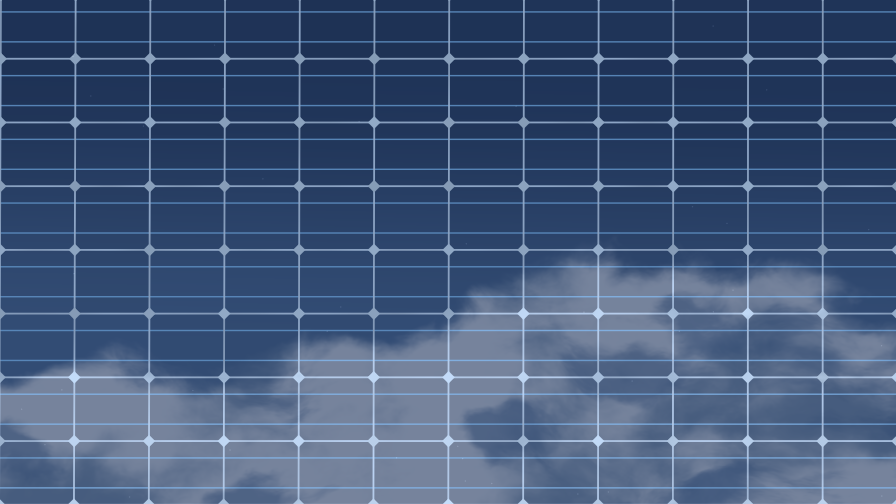
Reproduce this texture procedurally as a Shadertoy shader.

```glsl
const vec2 CELLS = vec2(11.98, 7.91);    // repeats across and down
const vec2 GRID_SHIFT = vec2(0.0, 0.012);

const vec3 SKY_HIGH = vec3(0.12, 0.20, 0.34);
const vec3 SKY_LOW = vec3(0.195, 0.295, 0.45);
const vec3 CLOUD_SHADE = vec3(0.28, 0.365, 0.495);
const vec3 CLOUD_LIGHT = vec3(0.475, 0.525, 0.62);
const vec3 GAP_COLOR = vec3(0.56, 0.65, 0.77);
const vec3 BUS_COLOR = vec3(0.36, 0.55, 0.75);
const vec3 NODE_COLOR = vec3(0.54, 0.63, 0.74);

float hash(vec2 p) {
    p = fract(p * vec2(0.1731, 0.3197));
    p += dot(p, p.yx + 27.31);
    return fract((p.x + p.y) * p.x * 13.7);
}

float noise(vec2 p) {
    vec2 i = floor(p), f = fract(p);
    f = f * f * (3.0 - 2.0 * f);
    return mix(mix(hash(i), hash(i + vec2(1, 0)), f.x),
               mix(hash(i + vec2(0, 1)), hash(i + vec2(1, 1)), f.x), f.y);
}

float fbm(vec2 p) {
    float sum = 0.0, amp = 0.5;
    for (int i = 0; i < 6; i++) {
        sum += amp * noise(p);
        p = mat2(1.6, 1.2, -1.2, 1.6) * p + 3.7;
        amp *= 0.5;
    }
    return sum;
}

// Antialiased coverage of a band of given half width around distance 0
float band(float dist, float halfWidth, float px) {
    return clamp((halfWidth - abs(dist)) / px + 0.5, 0.0, 1.0);
}

// Height of the cloud bank across the panel
float cloudTop(float x) {
    float hump = (x - 0.78) / 0.21;
    return 0.245 + 0.10 * smoothstep(0.12, 0.5, x) + 0.15 * exp(-hump * hump)
         - 0.05 * smoothstep(0.86, 1.0, x);
}

// Reflected cloud: colour in rgb, opacity in a
vec4 cloudLayer(vec2 uv, vec2 p) {
    vec2 warp = vec2(fbm(p * 4.0 + 11.0), fbm(p * 4.0 + 29.0)) - 0.5;
    vec2 q = p + 0.12 * warp;
    float depth = cloudTop(uv.x) - uv.y;
    float billow = fbm(q * vec2(5.0, 7.0) + 5.0);
    float cover = smoothstep(-0.025, 0.045, depth + 0.24 * (billow - 0.5));
    float hole = smoothstep(0.56, 0.72, fbm(q * vec2(4.0, 8.0) + 41.0));
    cover *= 0.95 - 0.55 * hole;

    float rim = exp(-abs(depth - 0.06) * 14.0);
    float leftGlow = exp(-uv.x * 6.0);
    float light = fbm(q * vec2(4.5, 6.0) + 17.0) + 0.13 * rim + 0.14 * leftGlow
                + 0.12 * smoothstep(0.16, 0.0, uv.y) * smoothstep(0.7, 1.0, uv.x);
    return vec4(mix(CLOUD_SHADE, CLOUD_LIGHT, smoothstep(0.33, 0.68, light)), cover);
}

void mainImage(out vec4 fragColor, in vec2 fragCoord) {
    vec2 uv = fragCoord / iResolution.xy;
    float aspect = iResolution.x / iResolution.y;
    vec2 p = vec2(uv.x * aspect, uv.y);
    float px = 1.0 / iResolution.y;

    // Cell coordinates, with a slight lean of the columns
    vec2 g = uv * CELLS + GRID_SHIFT;
    g.x -= 0.025 * (uv.y - 0.5) * (1.0 - uv.x);
    vec2 cellSize = vec2(aspect, 1.0) / CELLS;
    vec2 toNode = (fract(g + 0.5) - 0.5) * cellSize;
    vec2 node = floor(g + 0.5);
    vec2 cell = floor(g);

    // Reflected sky, with faint tone differences between cells
    vec3 color = mix(SKY_LOW, SKY_HIGH, smoothstep(0.33, 0.88, uv.y + 0.03 * uv.x));
    color *= 0.98 + 0.04 * hash(cell + 3.0);
    vec4 cloud = cloudLayer(uv, p);
    color = mix(color, cloud.rgb, cloud.a);
    float glare = cloud.a * (0.4 + cloud.r);

    // Two bus bars per cell
    float row = fract(g.y);
    float busDist = min(abs(row - 0.265), abs(row - 0.735)) * cellSize.y;
    float bus = band(busDist, 0.0014, px);
    color = mix(color, BUS_COLOR + 0.18 * glare, 0.9 * bus);

    // Gaps between cells
    float gap = max(band(toNode.x, 0.0018, px), band(toNode.y, 0.0018, px));
    float wear = 0.94 + 0.12 * noise(p * 14.0);
    color = mix(color, GAP_COLOR * wear + 0.2 * glare, 0.92 * gap);

    // Diamonds where the cell corners are cut
    float diamond = (abs(toNode.x) + abs(toNode.y) - 0.0125) * 0.7071;
    float nodeMask = clamp(0.5 - diamond / px, 0.0, 1.0);
    vec3 nodeColor = NODE_COLOR * (0.96 + 0.1 * hash(node + 7.0)) + 0.24 * glare;
    color = mix(color, nodeColor, nodeMask);

    // Sparse dust specks
    vec2 dustCell = floor(p * 30.0);
    vec2 dustPos = 0.2 + 0.6 * vec2(hash(dustCell + 51.0), hash(dustCell + 83.0));
    float dust = band(length(fract(p * 30.0) - dustPos) / 30.0, 0.0012, px);
    color += 0.09 * dust * step(0.975, hash(dustCell + 19.0));

    fragColor = vec4(color, 1.0);
}
```
